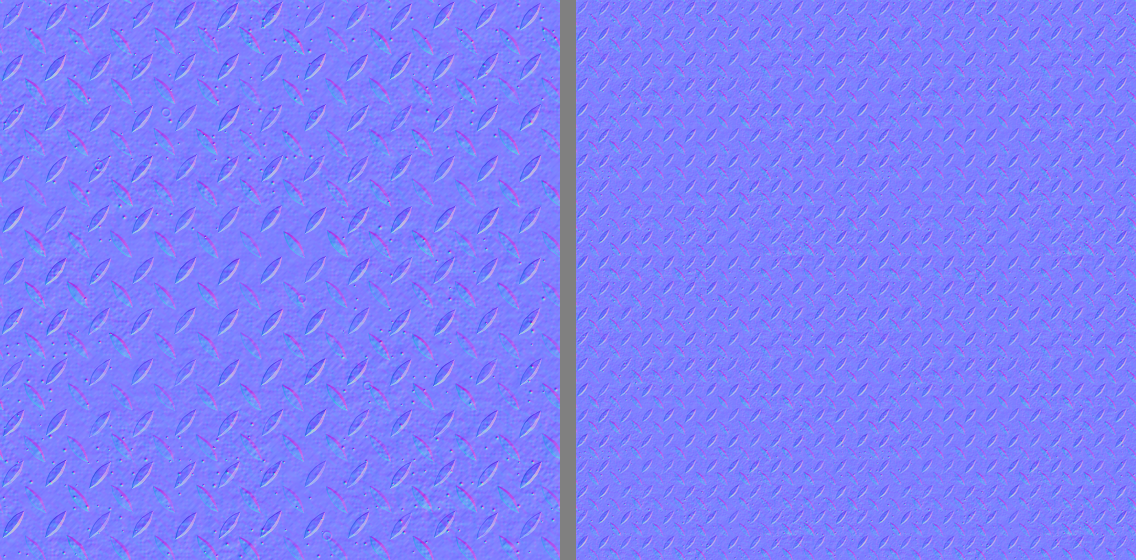
Left: one tile. Right: repeated 2 by 2.
This texture map is drawn by a Shadertoy shader. Its source:

```glsl
// Tangent-space normal map of a worn steel tread plate with alternating raised lens bars.
#define CELLS vec2(13.0, 11.0)    // bars of each direction, across and down
#define BAR_HALF_LENGTH 0.0315
#define BAR_HALF_WIDTH 0.0096
#define BAR_AXIS vec2(0.62, 0.785)
#define TOP_SLOPE 0.19            // gentle face, on the left of the ridge
#define SIDE_SLOPE 0.68           // steep face, on the right of the ridge
#define LIP_HEIGHT 0.0008
#define GRAIN_HEIGHT 0.00105
#define SPECK_GRID 48.0
#define SPECK_CHANCE 0.3
#define BLISTER_GRID 8.0
#define SAMPLE_STEP 0.0007

float hash(vec2 p) {
    return fract(sin(dot(p, vec2(127.1, 311.7))) * 43758.5453);
}

// Value noise that wraps over the unit square; freq must be whole.
float wrapNoise(vec2 uv, float freq) {
    vec2 p = uv * freq;
    vec2 i = floor(p);
    vec2 f = p - i;
    f = f * f * f * (f * (f * 6.0 - 15.0) + 10.0);
    vec2 a = mod(i, freq) + freq;
    vec2 b = mod(i + 1.0, freq) + freq;
    return mix(mix(hash(a), hash(vec2(b.x, a.y)), f.x),
               mix(hash(vec2(a.x, b.y)), hash(b), f.x), f.y);
}

// Mostly fine octaves; the whole-number turn between them keeps the wrap.
float grain(vec2 uv) {
    float sum = 0.0;
    float freq = 23.0;
    float amp = GRAIN_HEIGHT;
    for (int k = 0; k < 4; k++) {
        sum += (wrapNoise(uv, freq) - 0.5) * amp;
        uv = mat2(1.0, 1.0, -1.0, 1.0) * uv;
        freq = floor(freq * 1.5);
        amp *= 0.8;
    }
    return sum;
}

// One family of bars; lean is +1 for rising bars and -1 for falling ones.
float bars(vec2 uv, vec2 center, float lean, float ragged) {
    vec2 p = uv * CELLS - center + 0.5;
    vec2 id = mod(floor(p), CELLS) + 20.0 * lean;
    vec2 jitter = vec2(hash(id + 3.1), hash(id + 7.7)) - 0.5;
    vec2 q = (fract(p) - 0.5 - 0.04 * jitter) / CELLS;
    float along = dot(q, BAR_AXIS * vec2(1.0, lean)) / BAR_HALF_LENGTH;
    float across = dot(q, BAR_AXIS.yx * vec2(1.0, -lean)) + ragged;
    float halfWidth = BAR_HALF_WIDTH * (1.0 - along * along);
    float fromLeft = halfWidth + across;
    float lip = LIP_HEIGHT * smoothstep(0.0, 0.0025, fromLeft);
    float h = min(TOP_SLOPE * fromLeft + lip, SIDE_SLOPE * (halfWidth - across));
    return max(h, 0.0) * mix(0.75, 1.1, hash(id));
}

// Small grit bumps, denser in some patches.
float specks(vec2 uv) {
    vec2 p = uv * SPECK_GRID;
    vec2 id = mod(floor(p), SPECK_GRID);
    vec2 spot = 0.3 + 0.4 * vec2(hash(id + 11.3), hash(id + 29.9));
    float d = length(fract(p) - spot) / SPECK_GRID;
    float r = mix(0.0011, 0.0023, hash(id + 41.7));
    float chance = SPECK_CHANCE * smoothstep(0.3, 0.9, wrapNoise(uv, 6.0));
    float present = step(hash(id + 53.1), chance);
    return present * 1.2 * r * exp(-d * d / (r * r));
}

// Rare ring-shaped paint blisters.
float blisters(vec2 uv) {
    vec2 p = uv * BLISTER_GRID;
    vec2 id = mod(floor(p), BLISTER_GRID);
    vec2 spot = 0.2 + 0.6 * vec2(hash(id + 61.3), hash(id + 67.9));
    float d = length(fract(p) - spot) / BLISTER_GRID;
    float band = (d - 0.007) / 0.0018;
    return 0.0008 * step(hash(id + 71.7), 0.07) * exp(-band * band);
}

float height(vec2 uv) {
    float ragged = 0.0012 * (wrapNoise(uv, 110.0) - 0.5);
    float bar = bars(uv, vec2(0.31, 0.685), 1.0, ragged)
              + bars(uv, vec2(0.815, 0.2), -1.0, ragged) * 0.9;
    float wear = mix(0.8, 1.12, wrapNoise(uv, 29.0));
    float roughness = mix(0.5, 1.4, wrapNoise(uv, 9.0));
    roughness += 0.7 * smoothstep(0.0, 0.002, bar);
    return bar * wear + grain(uv) * roughness + specks(uv) + blisters(uv);
}

void mainImage(out vec4 fragColor, in vec2 fragCoord) {
    vec2 uv = fragCoord / iResolution.xy;
    // Central differences, widened to the pixel footprint
    float e = max(SAMPLE_STEP, 0.5 / iResolution.y);
    float dx = height(uv + vec2(e, 0.0)) - height(uv - vec2(e, 0.0));
    float dy = height(uv + vec2(0.0, e)) - height(uv - vec2(0.0, e));
    vec2 slope = vec2(-dx, dy) / (2.0 * e);
    // Green grows downward
    vec3 normal = normalize(vec3(slope, 1.0));
    fragColor = vec4(0.5 + 0.5 * normal, 1.0);
}
```
